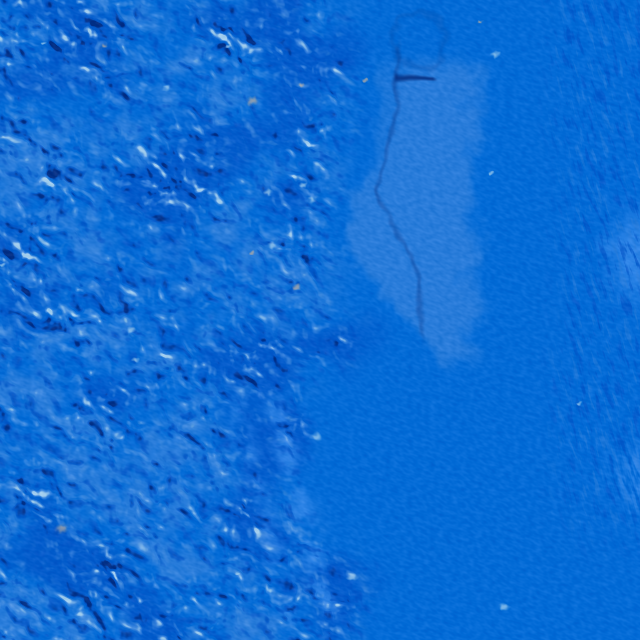
Write a Shadertoy shader that draws this texture.

```glsl
const vec3 BASE_BLUE = vec3(0.012, 0.420, 0.840);
const vec3 DEEP_BLUE = vec3(0.010, 0.335, 0.780);
const vec3 SHADOW_BLUE = vec3(0.010, 0.160, 0.480);
const vec3 PALE_BLUE = vec3(0.180, 0.495, 0.855);
const vec3 LIGHT_BLUE = vec3(0.350, 0.600, 0.895);
const vec3 GLINT = vec3(0.700, 0.850, 0.940);
const vec3 SAND = vec3(0.780, 0.700, 0.620);
const vec3 CRACK_INK = vec3(0.020, 0.180, 0.500);

const vec2 LIGHT_DIR = vec2(0.42, 0.91);
const vec2 RELIEF_SCALE = vec2(34.0, 37.0);
const float RELIEF_SHEAR = 10.0;
const float RELIEF_STEP = 0.17;
const float RELIEF_GAIN = 1.45;
const vec2 GRAIN_SCALE = vec2(85.0, 150.0);
const float GRAIN_SHEAR = 45.0;
const float GRAIN_STRENGTH = 0.075;
const vec2 STREAK_SCALE = vec2(100.0, 24.0);
const float STREAK_TILT = 30.0;
const float SPECK_CELLS = 17.0;
const float SPECK_CHANCE = 0.14;

vec2 hash2(vec2 p) {
    vec3 q = fract(p.xyx * vec3(0.1031, 0.1030, 0.0973));
    q += dot(q, q.yzx + 33.33);
    return fract((q.xx + q.yz) * q.zy);
}

float cornerSlope(vec2 cell, vec2 offset) {
    float angle = 6.2832 * hash2(cell).x;
    return dot(vec2(cos(angle), sin(angle)), offset);
}

float gradientNoise(vec2 p) {
    vec2 i = floor(p), f = fract(p);
    vec2 w = f * f * f * (f * (f * 6.0 - 15.0) + 10.0);
    vec2 e = vec2(1.0, 0.0);
    float low = mix(cornerSlope(i, f), cornerSlope(i + e, f - e), w.x);
    float high = mix(cornerSlope(i + e.yx, f - e.yx), cornerSlope(i + 1.0, f - 1.0), w.x);
    return 1.4 * mix(low, high, w.y);
}

// Octaves keep their orientation, so stretched noise stays stretched
float fbm(vec2 p) {
    float sum = 0.0, gain = 0.6;
    for (int i = 0; i < 3; i++) {
        sum += gain * gradientNoise(p);
        p = 1.93 * p + 17.37;
        gain *= 0.5;
    }
    return sum;
}

// Paint lumps, lit by the height difference along the light
float reliefLight(vec2 uv) {
    vec2 p = uv * RELIEF_SCALE + vec2(0.0, RELIEF_SHEAR * uv.x);
    p += 0.3 * vec2(gradientNoise(p * 0.7), gradientNoise(p * 0.7 + 31.0));
    vec2 d = LIGHT_DIR * RELIEF_STEP;
    return RELIEF_GAIN * (fbm(p - d) - fbm(p + d));
}

float band(float x, float center, float halfWidth) {
    return 1.0 - smoothstep(0.0, halfWidth, abs(x - center));
}

float window(float x, float low, float high, float soft) {
    return smoothstep(low - soft, low + soft, x) * (1.0 - smoothstep(high - soft, high + soft, x));
}

float crackX(float y) {
    return 0.592 + 0.030 * smoothstep(0.70, 0.84, y) + 0.066 * (1.0 - smoothstep(0.55, 0.71, y));
}

// Smooth worn area with a slanted lower left edge
float wornPatch(vec2 uv, float wobble) {
    float left = 0.540 + 0.050 * smoothstep(0.63, 0.80, uv.y) + 0.85 * max(0.61 - uv.y, 0.0);
    float body = smoothstep(-0.012, 0.012, uv.x - left + 0.025 * wobble);
    body *= 1.0 - smoothstep(0.720, 0.765, uv.x + 0.04 * wobble);
    body *= 1.0 - 0.35 * smoothstep(0.68, 0.76, uv.y) * smoothstep(-0.01, 0.01, crackX(uv.y) - uv.x);
    return body * window(uv.y + 0.02 * wobble, 0.435, 0.90, 0.025);
}

vec3 addSpecks(vec3 col, vec2 uv, float rough) {
    vec2 cell = floor(uv * SPECK_CELLS);
    for (int k = 0; k < 9; k++) {
        vec2 id = cell + vec2(k % 3, k / 3) - 1.0;
        vec2 seed = hash2(id + 57.0), place = hash2(id + 11.0);
        vec2 d = uv - (id + place) / SPECK_CELLS;
        d += 0.003 * gradientNoise(uv * 130.0);
        float size = mix(0.004, 0.010, seed.y * seed.y);
        float lit = step(seed.x, SPECK_CHANCE * mix(0.35, 1.0, rough));
        float spot = lit * (1.0 - smoothstep(0.1, 1.0, length(d * vec2(0.8, 1.1)) / size));
        col = mix(col, mix(GLINT, SAND, step(0.6, place.x)), 0.65 * spot);
    }
    return col;
}

void mainImage(out vec4 fragColor, in vec2 fragCoord) {
    vec2 uv = fragCoord / iResolution.xy;
    float cloud = fbm(uv * 6.0 + 3.0);
    float wobble = fbm(uv * 22.0);
    vec2 grainPos = uv * GRAIN_SCALE + vec2(0.0, GRAIN_SHEAR * uv.x);
    float grain = gradientNoise(grainPos) + 0.7 * gradientNoise(grainPos * 1.7 + 5.0);
    float streak = fbm(uv * STREAK_SCALE + vec2(STREAK_TILT * uv.y, 0.0));

    // Zones: lumpy left, brushed right rim, smooth middle
    float edge = 0.55 - 0.09 * window(uv.y, 0.18, 0.42, 0.08);
    float rough = 1.0 - smoothstep(-0.07, 0.07, uv.x - edge + 0.10 * cloud);
    float rim = smoothstep(0.83, 0.91, uv.x + 0.04 * cloud) * smoothstep(0.08, 0.26, uv.y);
    float patchMask = wornPatch(uv, wobble);

    // Broad tone
    vec3 col = mix(BASE_BLUE, DEEP_BLUE, rough * smoothstep(-0.05, 0.40, -cloud) * 0.7);
    float chalk = smoothstep(-0.15, 0.50, 0.7 * cloud + 0.8 * wobble + 0.20 * (0.35 - uv.x));
    col = mix(col, PALE_BLUE, rough * chalk * 0.85);
    col = mix(col, PALE_BLUE, 0.88 * patchMask);

    // Pale scuffs running down the lower middle and along the right side
    float scuffX = 0.425 + 0.27 * (0.39 - uv.y);
    float scuff = band(uv.x + 0.012 * wobble, scuffX, 0.032) + 0.7 * band(uv.x, scuffX - 0.065, 0.03);
    scuff *= window(uv.y, 0.03, 0.37, 0.04) * smoothstep(-0.35, 0.25, wobble);
    float rimScuff = smoothstep(0.93, 0.99, uv.x + 0.04 * wobble);
    rimScuff *= window(uv.y, 0.54, 0.66, 0.05) + window(uv.y, 0.20, 0.30, 0.04) * smoothstep(-0.2, 0.3, streak);
    col = mix(col, PALE_BLUE * 1.06, clamp(0.85 * scuff + 0.9 * rimScuff, 0.0, 1.0));

    // Lumps and brushed streaks
    float lumps = reliefLight(uv) * max(rough, 0.13) * (1.0 - 0.8 * patchMask);
    lumps *= 1.0 + 0.6 * gradientNoise(uv * 9.0 + 40.0);
    col = mix(col, LIGHT_BLUE, 0.65 * smoothstep(0.08, 0.75, lumps));
    col = mix(col, DEEP_BLUE, 0.75 * smoothstep(0.08, 0.50, -lumps));
    col = mix(col, SHADOW_BLUE, 0.85 * smoothstep(0.45, 0.95, -lumps));
    col = mix(col, GLINT, 0.85 * smoothstep(0.58, 1.05, lumps));
    col = mix(col, DEEP_BLUE, 0.7 * rim * smoothstep(0.05, 0.45, -streak));
    col = mix(col, PALE_BLUE, 0.55 * rim * smoothstep(0.10, 0.50, streak));
    col += GRAIN_STRENGTH * grain * vec3(0.65, 0.42, 0.32);

    // Hairline crack, faint ring and short gash
    float crack = band(uv.x + 0.012 * wobble, crackX(uv.y), 0.007) * window(uv.y, 0.47, 0.93, 0.02);
    crack *= 0.7 + 0.6 * wobble;
    float ring = band(length(uv - vec2(0.657, 0.935)) + 0.02 * wobble, 0.041, 0.009);
    float along = (uv.x - 0.618) / 0.062;
    float gash = band(uv.y + 0.004 * wobble, 0.880 - 0.004 * along, mix(0.010, 0.004, clamp(along, 0.0, 1.0)));
    gash *= window(along, 0.0, 1.0, 0.08);
    col = mix(col, CRACK_INK, clamp(0.38 * crack + 0.15 * ring + 0.85 * gash, 0.0, 0.9));

    col = addSpecks(col, uv, rough);
    fragColor = vec4(clamp(col, 0.0, 1.0), 1.0);
}
```
